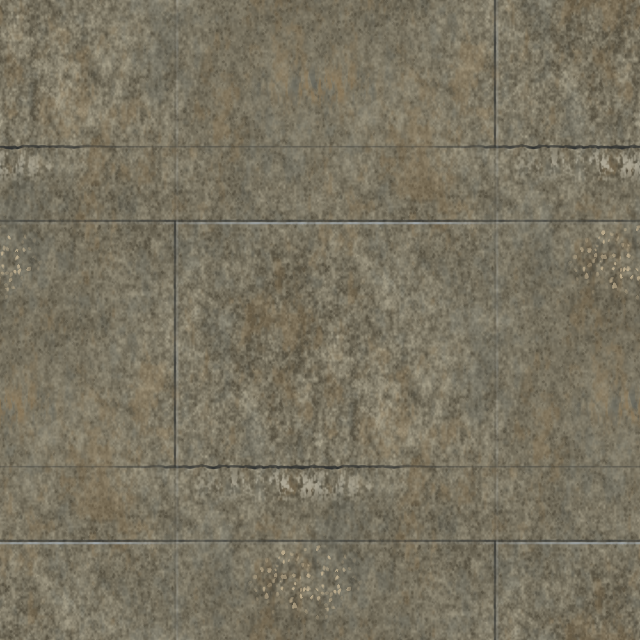
A Shadertoy shader for this texture:

```glsl
#define DARK vec3(0.345, 0.322, 0.262)
#define PALE vec3(0.625, 0.598, 0.515)
#define RUST vec3(0.55, 0.45, 0.31)
#define SLATE vec3(0.41, 0.43, 0.41)
#define CHIP vec3(0.78, 0.71, 0.58)
#define GROOVE vec3(0.17, 0.18, 0.18)
#define GLINT vec3(0.62, 0.65, 0.67)
#define JOINT_LEFT 0.2734
#define JOINT_LOW 0.2708
#define JOINT_HIGH 0.6549
#define LINE_HALF 0.0017
#define CONTRAST 1.45

const float TAU = 6.2831853;

// Offset from the nearest copy of a centre; copies step by (1/2, 1/2) and (1, 0)
vec2 offsetFrom(vec2 p, vec2 centre) {
    vec2 d = p - centre;
    d -= 0.5 * floor(2.0 * d.y + 0.5);
    d.x -= floor(d.x + 0.5);
    return d;
}

float blob(vec2 p, vec2 centre, vec2 radius) {
    vec2 d = offsetFrom(p, centre) / radius;
    return exp(-dot(d, d));
}

// Hash of a grid cell, wrapped on the same staggered lattice; freq must be even
float cellHash(vec2 cell, vec2 freq) {
    cell -= 0.5 * freq * floor((2.0 * cell.y + 0.5) / freq.y);
    cell.x = floor(mod(cell.x + 0.5, freq.x));
    vec3 h = fract((cell + 0.37 * freq).xyx * vec3(0.1031, 0.1030, 0.0973));
    h += dot(h, h.yzx + 33.33);
    return fract((h.x + h.y) * h.z);
}

float valueNoise(vec2 p, vec2 freq) {
    vec2 cell = floor(p * freq), t = fract(p * freq);
    t = t * t * (3.0 - 2.0 * t);
    vec2 e = vec2(1.0, 0.0);
    return mix(mix(cellHash(cell, freq), cellHash(cell + e, freq), t.x),
               mix(cellHash(cell + e.yx, freq), cellHash(cell + e.xx, freq), t.x), t.y);
}

float fbm(vec2 p, vec2 freq, int octaves) {
    float sum = 0.0, total = 0.0, weight = 1.0;
    for (int i = 0; i < octaves; i++) {
        sum += weight * valueNoise(p, freq);
        total += weight;
        weight *= 0.7;
        freq *= 2.0;
    }
    return sum / total;
}

// Cellular noise: x = distance to the nearest point, y = its random value
vec2 cellular(vec2 p, vec2 freq) {
    vec2 base = floor(p * freq), best = vec2(9.0, 0.0);
    for (int j = -1; j <= 1; j++)
    for (int i = -1; i <= 1; i++) {
        vec2 cell = base + vec2(i, j);
        float id = cellHash(cell, freq);
        vec2 point = cell + vec2(id, fract(id * 57.3));
        float d = length(p * freq - point);
        if (d < best.x) best = vec2(d, fract(id * 91.7));
    }
    return best;
}

float stroke(float d, float halfWidth) {
    float blur = 0.8 / iResolution.y;
    return 1.0 - smoothstep(halfWidth - blur, halfWidth + blur, abs(d));
}

void mainImage(out vec4 fragColor, in vec2 fragCoord) {
    vec2 p = fragCoord / iResolution.xy;

    // Mottled surface, roughest inside each main panel
    vec2 panel = offsetFrom(p, vec2(JOINT_LEFT + 0.2, 0.42));
    float rough = 0.5 + 0.5 * cos(TAU * panel.x) * cos(TAU * panel.y);
    float broad = fbm(p, vec2(8.0, 6.0), 4);
    float mottle = fbm(p, vec2(54.0, 38.0), 3);
    float grain = fbm(p, vec2(180.0, 150.0), 2);
    float streak = fbm(p, vec2(96.0, 26.0), 3);
    float low = blob(p, vec2(0.5, 0.34), vec2(0.30, 0.08));
    float tone = 0.32 * (broad - 0.5) + (0.20 + 0.30 * rough) * (mottle - 0.5)
               + (0.36 + 0.34 * rough) * (grain - 0.5) + (0.15 + 0.30 * low) * (streak - 0.5);

    // Dark pits and pale flecks gather in patches
    vec2 pit = cellular(p, vec2(170.0, 140.0));
    float speck = 1.0 - smoothstep(0.15, 0.55, pit.x);
    float patchy = smoothstep(0.38, 0.62, 0.5 * (broad + mottle) + 0.08 * (rough - 0.5));
    tone -= 0.15 * speck * smoothstep(0.5, 0.8, pit.y) * (1.0 - 0.7 * patchy);
    tone += 0.15 * speck * smoothstep(0.3, 0.1, 0.0 + pit.y * 0.6 + 0.05) * patchy * rough;

    // Damp stains
    float stain = blob(p, vec2(0.50, 0.215), vec2(0.09, 0.045))
                + 0.6 * blob(p, vec2(0.49, 0.030), vec2(0.09, 0.010))
                + 0.6 * blob(p, vec2(0.456, 0.475), vec2(0.035, 0.022))
                + 0.5 * blob(p, vec2(0.45, 0.565), vec2(0.04, 0.03));
    tone -= 0.17 * stain * (0.2 + 1.2 * mottle);
    vec3 color = mix(DARK, PALE, clamp(0.49 + CONTRAST * tone, 0.0, 1.1));

    // Faint rust and slate tints, broken into small flecks
    float tint = 0.4 * fbm(p + 0.25, vec2(10.0, 6.0), 2) + 0.6 * fbm(p, vec2(62.0, 34.0), 3);
    float runs = blob(p, vec2(0.50, 0.865), vec2(0.08, 0.03));
    color = mix(color, RUST, 0.30 * smoothstep(0.52, 0.72, tint));
    color = mix(color, SLATE, 0.26 * smoothstep(0.52, 0.72, 1.0 - tint));
    color = mix(color, RUST, 0.55 * runs * smoothstep(0.52, 0.7, streak));
    color = mix(color, SLATE * 0.88, 0.55 * runs * smoothstep(0.52, 0.7, 1.0 - streak));

    // Pale drips below the low joint, and loose chips under the ledge
    float dripArea = blob(p, vec2(0.45, 0.243), vec2(0.13, 0.021));
    float drip = dripArea * smoothstep(0.50, 0.68, 0.7 * streak + 0.3 * grain + 0.03 * dripArea);
    color = mix(color, CHIP * vec3(0.92, 0.98, 1.08), 0.85 * drip);
    vec2 chip = cellular(p + 0.006 * (vec2(mottle, streak) - 0.5), vec2(140.0, 104.0));
    float scatter = blob(p, vec2(0.475, 0.095), vec2(0.07, 0.055));
    float chips = 1.0 - smoothstep(0.15, 0.5, chip.x + 0.7 * (grain - 0.5));
    chips *= smoothstep(0.85, 1.15, chip.y + 0.45 * scatter);
    color = mix(color, CHIP, 0.85 * chips * smoothstep(0.05, 0.5, scatter));
    color *= 1.0 - 0.22 * scatter * smoothstep(0.45, 0.65, 1.0 - mottle);

    // Joints: glinting ledge, ragged dark seam, upright groove
    float wear = 0.3 + 1.1 * mottle;
    vec2 ledge = offsetFrom(p, vec2(JOINT_LEFT + 0.25, JOINT_HIGH));
    float lit = 1.0 - smoothstep(0.12, 0.30, abs(ledge.x));
    color = mix(color, GROOVE, stroke(ledge.y, LINE_HALF) * (0.5 + 0.2 * lit) * wear);
    color = mix(color, GLINT, stroke(ledge.y + 0.0036, LINE_HALF) * (0.12 + 0.75 * lit) * wear);
    vec2 seam = offsetFrom(p, vec2(JOINT_LEFT + 0.17, JOINT_LOW));
    float deep = 1.0 - smoothstep(0.10, 0.30, abs(seam.x));
    float ragged = seam.y + 0.008 * deep * (mottle - 0.5);
    color = mix(color, GROOVE, stroke(ragged, LINE_HALF * (0.7 + 0.6 * deep)) * (0.35 + 0.5 * deep) * wear);
    vec2 upright = offsetFrom(p, vec2(JOINT_LEFT, 0.5 * (JOINT_LOW + JOINT_HIGH)));
    float strong = stroke(upright.y, 0.5 * (JOINT_HIGH - JOINT_LOW)) * step(abs(upright.x), 0.25);
    float side = abs(upright.x) < 0.25 ? upright.x : upright.x - 0.5 * sign(upright.x);
    color = mix(color, GROOVE, stroke(side, LINE_HALF) * (0.14 + 0.5 * strong) * wear);
    color = mix(color, GLINT, stroke(side - 0.0035, LINE_HALF) * (0.16 + 0.10 * strong) * wear);

    fragColor = vec4(clamp(color, 0.0, 1.0), 1.0);
}
```
